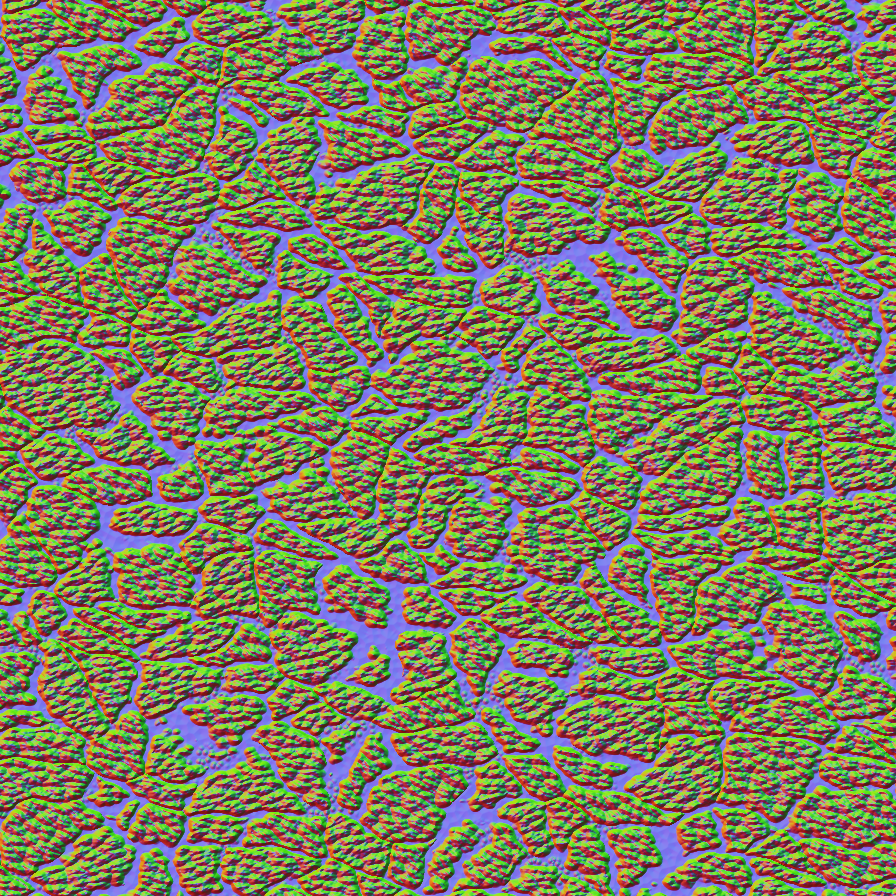
Write a Shadertoy shader that draws this texture map.

```glsl
vec2 hash2(vec2 p) {
    vec3 q = fract(p.xyx * vec3(0.1031, 0.1030, 0.0973));
    q += dot(q, q.yzx + 33.33);
    return fract((q.xx + q.yz) * q.zy);
}

// Cellular noise: distance to the nearest scattered point
float cellular(vec2 p) {
    vec2 cell = floor(p), f = p - cell;
    float nearest = 4.0;
    for (int y = -1; y <= 1; y++)
    for (int x = -1; x <= 1; x++) {
        vec2 o = vec2(x, y);
        vec2 d = o + hash2(cell + o) - f;
        nearest = min(nearest, dot(d, d));
    }
    return sqrt(nearest);
}

// Rounded distance to the cell border (x) and the cell's identity (yz)
vec3 stoneCell(vec2 p) {
    vec2 cell = floor(p), f = p - cell, toCentre = vec2(0), id = vec2(0);
    float nearest = 16.0;
    for (int y = -2; y <= 2; y++)
    for (int x = -2; x <= 2; x++) {
        vec2 o = vec2(x, y);
        vec2 d = o + hash2(cell + o) - f;
        if (dot(d, d) < nearest) {
            nearest = dot(d, d);
            toCentre = d;
            id = cell + o;
        }
    }
    float total = 0.0;
    for (int y = -2; y <= 2; y++)
    for (int x = -2; x <= 2; x++) {
        vec2 o = vec2(x, y);
        vec2 d = o + hash2(cell + o) - f;
        vec2 side = d - toCentre;
        if (dot(side, side) > 1e-5)
            total += exp(-28.0 * dot(0.5 * (d + toCentre), normalize(side)));
    }
    return vec3(-log(total) / 28.0, id);
}

float height(vec2 p) {
    // Bent outlines and uneven sizes of the stones
    vec2 bent = p + 0.010 * sin(p.yx * vec2(17.0, 23.0) + vec2(1.0, 4.0))
                  + 0.014 * sin(p * vec2(29.0, 37.0) + 13.0 * p.yx)
                  + 0.003 * sin(p.yx * vec2(110.0, 93.0) + 19.0 * p);
    vec3 stone = stoneCell(bent * vec2(13.5, 20.0));
    vec2 rnd = hash2(stone.yz + 71.3);

    // Flaky layers, tilted differently on each stone
    float tilt = 0.8 * rnd.x - 0.48;
    vec2 q = mat2(cos(tilt), -sin(tilt), sin(tilt), cos(tilt)) * p + rnd;
    float coarse = cellular(q * vec2(58.0, 116.0));
    float fine = cellular(q * vec2(140.0, 235.0) + 5.0);
    float rough = 0.027 * (0.8 - coarse) + 0.010 * (0.7 - fine);

    // Raised stone with a chipped rim
    float gap = 0.13 * rnd.y * rnd.y - 0.005;
    float chips = cellular(p * vec2(62.0, 84.0) + 3.0);
    float edge = stone.x - gap + 0.13 * (0.47 - chips) + 0.05 * (0.45 - coarse);
    float raised = smoothstep(0.0, 0.09, edge);

    // Mortar with patches of grit
    float patches = smoothstep(0.1, 0.9, sin(p.x * 31.0 + 3.0 * sin(p.y * 19.0)) * sin(p.y * 37.0 + p.x * 11.0));
    float grit = 0.008 * patches * max(0.0, 0.45 - cellular(p * 130.0));
    float ground = grit + 0.0012 * cellular(p * 95.0) + 0.05 * p.y;

    return ground + raised * (0.011 + rough);
}

void mainImage(out vec4 fragColor, in vec2 fragCoord) {
    vec2 p = fragCoord / iResolution.y;
    vec2 e = vec2(0.001, 0.0);
    vec2 slope = vec2(height(p + e.xy) - height(p - e.xy),
                      height(p - e.yx) - height(p + e.yx)) / (2.0 * e.x);

    // Surface slope packed as a normal colour, with a steeper blue falloff
    vec2 lean = slope * inversesqrt(1.0 + dot(slope, slope));
    float up = inversesqrt(1.0 + 1.9 * dot(slope, slope));
    fragColor = vec4(0.5 + vec2(0.40, 0.43) * lean, 0.95 * up, 1.0);
}
```
